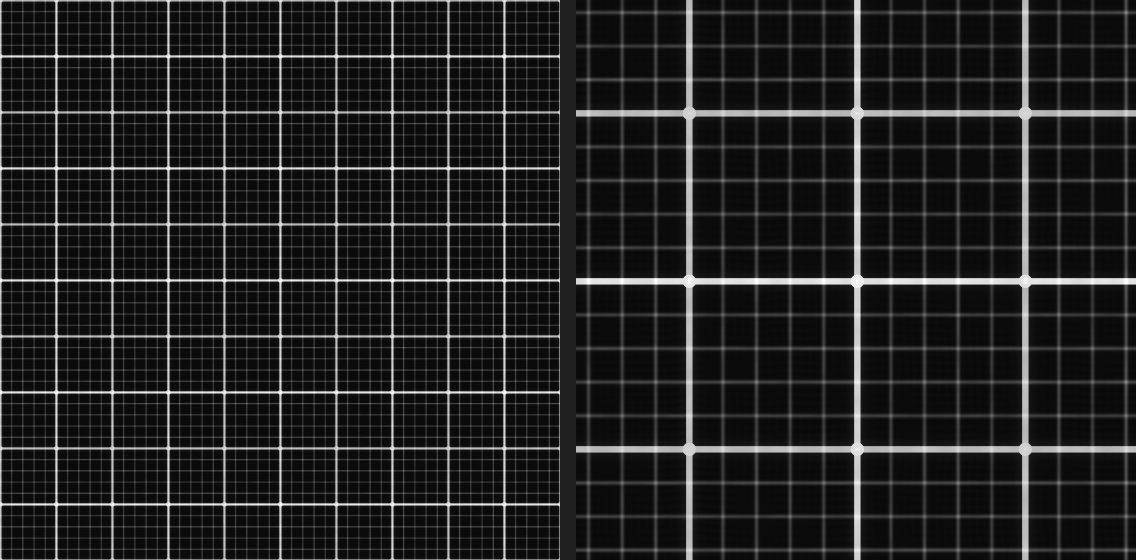
Left, the full canvas; right, a detail of the centre.
Reproduce this pattern procedurally as a Shadertoy shader.

```glsl
#define CELLS 10.0           // large squares across and down
#define SUBDIVISIONS 5.0     // small squares along each large one
#define MAJOR_HALF 0.0019    // half width of the bright lines
#define MINOR_SPREAD 0.0012  // softness of the faint lines
#define NODE_RADIUS 0.0040   // dot where bright lines cross
#define HALO_SPREAD 0.0048
#define GROUND 0.042
#define MINOR_LIGHT 0.21
#define MAJOR_LIGHT 0.80
#define ALTERNATION vec2(0.04, 0.10) // dimming of every second line
#define SHIFT vec2(0.0008, -0.0008)

// Distance to the nearest line of a grid, on each axis
vec2 lineDistance(vec2 p, float count) {
    return abs(fract(p * count + 0.5) - 0.5) / count;
}

// Index of the nearest line, on each axis
vec2 lineIndex(vec2 p, float count) {
    return floor(p * count + 0.5);
}

vec2 bell(vec2 d, float spread) {
    return exp(-d * d / (spread * spread));
}

// Smooth variation from -1 to 1
vec2 layeredSines(vec2 x) {
    return 0.5 * sin(x * 2.37 + vec2(0.4, 1.9))
         + 0.3 * sin(x * 5.13 + vec2(2.1, 0.7))
         + 0.2 * sin(x * 9.71 + vec2(4.0, 3.2));
}

// Fine woven streaks inside the dark squares
float weave(vec2 p) {
    vec2 threads = sin(p * 1310.0 + 1.5 * layeredSines(p.yx * 23.0));
    vec2 patches = 0.5 + 0.5 * layeredSines(p.yx * 31.0 + p * 9.0);
    return dot(threads * patches, vec2(0.4, 0.6));
}

void mainImage(out vec4 fragColor, in vec2 fragCoord) {
    vec2 p = fragCoord / iResolution.xy - SHIFT;
    float blur = 0.65 / min(iResolution.x, iResolution.y);

    // Faint subdivision lines, uneven from line to line and along each one
    float fineCount = CELLS * SUBDIVISIONS;
    vec2 fineDistance = lineDistance(p, fineCount);
    vec2 fineIndex = lineIndex(p, fineCount);
    vec2 fineWear = 1.0 + 0.22 * layeredSines(fineIndex * 1.7)
                  + 0.12 * layeredSines(p.yx * 47.0 + fineIndex);
    vec2 minor = bell(fineDistance, MINOR_SPREAD) * fineWear;

    // Bright cell borders with a narrow glow
    vec2 d = lineDistance(p, CELLS);
    vec2 index = lineIndex(p, CELLS);
    vec2 major = 1.0 - smoothstep(MAJOR_HALF - blur, MAJOR_HALF + blur, d);
    vec2 even = 1.0 - mod(index, 2.0);
    vec2 strength = MAJOR_LIGHT - ALTERNATION * (2.0 * even - 1.0)
                  + 0.05 * layeredSines(index * 1.3)
                  + 0.03 * layeredSines(p.yx * 61.0 + index);
    vec2 halo = bell(d, HALO_SPREAD);

    // Dark ground and thin lines
    float light = GROUND + 0.012 * weave(p);
    light += MINOR_LIGHT * (minor.x + minor.y);
    light += 0.05 * (halo.x + halo.y);

    // Thick lines, with small beads where thin lines meet them
    vec2 bead = 0.10 * minor.yx;
    vec2 lit = strength + bead;
    light = mix(light, lit.x, major.x);
    light = mix(light, max(light, lit.y), major.y);

    // Round dots at the main crossings
    float node = 1.0 - smoothstep(NODE_RADIUS - blur, NODE_RADIUS + blur, length(d));
    light = mix(light, max(light, 0.5 * (strength.x + strength.y) + 0.08), node);

    fragColor = vec4(vec3(clamp(light, 0.0, 1.0)), 1.0);
}
```
